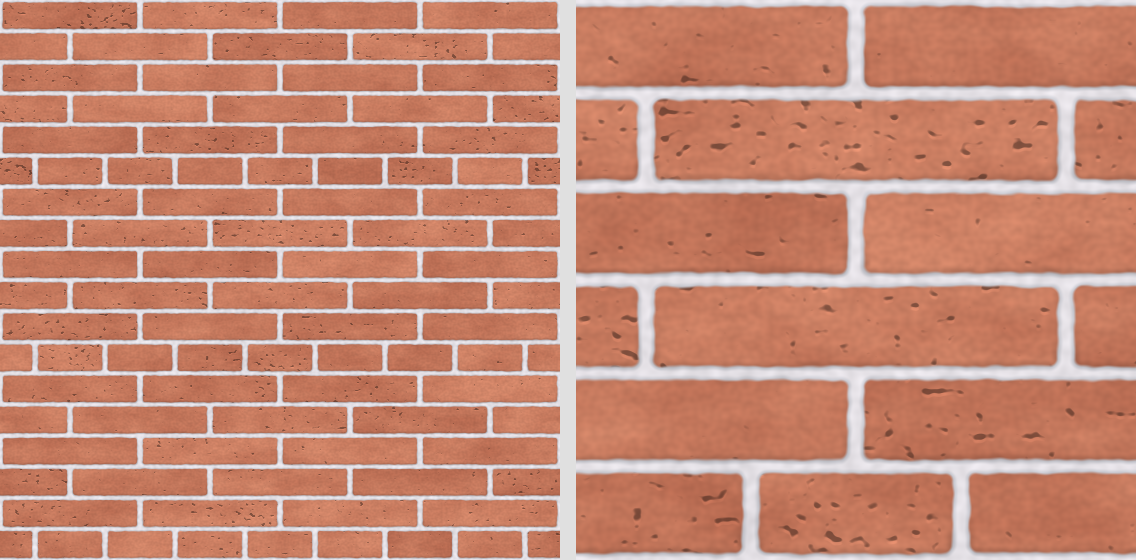
Left, the full canvas; right, a detail of the centre.
Give the GLSL for this texture, as a Shadertoy shader.

```glsl
// Red clay brick wall: 18 courses in a six-course bond, one header course (8 bricks)
// followed by five stretcher courses (4 bricks). Rounded-box distances shape the bricks;
// periodic gradient noise adds blotches, grain, pits and uneven mortar, and it tiles.

vec2 hash2(vec2 p) {
    vec3 q = fract(p.xyx * vec3(0.1031, 0.1030, 0.0973));
    q += dot(q, q.yzx + 33.33);
    return fract((q.xx + q.yz) * q.zy);
}

// Dot product of the offset with the random unit gradient of a wrapped lattice point
float corner(vec2 cell, vec2 offset, vec2 period) {
    float angle = 6.2832 * hash2(mod(cell, period) + 7.0).x;
    return dot(offset, vec2(cos(angle), sin(angle)));
}

// Gradient noise over the unit canvas, repeating after a whole number of cells
float noise(vec2 uv, vec2 period) {
    vec2 p = uv * period, i = floor(p), f = p - i;
    vec2 s = f * f * f * (f * (f * 6.0 - 15.0) + 10.0);
    vec2 e = vec2(1, 0);
    return mix(mix(corner(i, f, period), corner(i + e, f - e, period), s.x),
               mix(corner(i + e.yx, f - e.yx, period), corner(i + 1.0, f - 1.0, period), s.x), s.y);
}

float fbm(vec2 uv, vec2 period) {
    float sum = 0.0, amplitude = 1.0;
    for (int i = 0; i < 4; i++) {
        sum += amplitude * noise(uv, period);
        period *= 2.0;
        amplitude *= 0.55;
    }
    return sum;
}

// Small flat holes, denser where the coverage is high
float pits(vec2 uv, float coverage) {
    float n = noise(uv, vec2(95, 150)) + 0.35 * noise(uv, vec2(190, 260));
    return smoothstep(0.0, 0.22, n - 0.52 + 0.24 * coverage);
}

float roundedBox(vec2 p, vec2 halfSize, float radius) {
    vec2 q = abs(p) - halfSize + radius;
    return length(max(q, 0.0)) + min(max(q.x, q.y), 0.0) - radius;
}

void mainImage(out vec4 fragColor, in vec2 fragCoord) {
    vec2 uv = fragCoord / iResolution.xy;

    // Bond layout: even courses shift by half a brick, every sixth one is headers
    float course = floor(uv.y * 18.0);
    float count = mod(course, 6.0) < 0.5 ? 8.0 : 4.0;
    float column = uv.x * count + (mod(course, 2.0) < 0.5 ? 0.5 : 0.0);
    vec2 id = vec2(mod(floor(column), count), course);
    vec2 size = vec2(1.0 / count, 1.0 / 18.0);
    vec2 local = (fract(vec2(column, uv.y * 18.0)) - 0.5) * size;
    vec2 rnd = hash2(id + 3.0), rnd2 = hash2(id + 41.0);

    // Brick outline with slightly worn edges
    float wear = 0.0011 * noise(uv, vec2(34, 52)) + 0.0011 * noise(uv, vec2(110, 130));
    float d = roundedBox(local, 0.5 * size - vec2(0.0051, 0.0041), 0.0045) + wear;
    float soft = max(0.0011, 0.75 / iResolution.y);
    float brickMask = 1.0 - smoothstep(-soft, soft, d);

    // Fired clay: every brick takes its own piece of the noise
    vec2 clayUv = uv + rnd;
    float blotch = fbm(clayUv, vec2(11, 22));
    float tone = 0.5 + 0.62 * blotch + 0.55 * (rnd2.x - 0.5);
    vec3 clay = mix(vec3(0.72, 0.42, 0.32), vec3(0.825, 0.525, 0.41), clamp(tone, 0.0, 1.0));
    clay *= 1.0 + 0.07 * noise(clayUv, vec2(210, 250)) + 0.05 * noise(clayUv, vec2(70, 130));

    // Pits, dark inside and lit along the lower rim
    float coverage = rnd2.y + 1.1 * noise(clayUv, vec2(9, 18)) - 0.1;
    float hole = pits(clayUv, coverage);
    float rim = max(pits(clayUv + vec2(0.0, 0.002), coverage) - hole, 0.0);
    clay *= 1.0 - 0.36 * hole + 0.09 * rim;

    // Rounded edge: darker rim, most of all along the bottom
    float edge = smoothstep(-0.0045, 0.0, d);
    float below = smoothstep(0.0, -0.022, local.y);
    clay *= 1.0 - edge * (0.03 + 0.09 * below);

    // Pale mortar, grey beside the bricks and shaded beneath them
    float bed = smoothstep(0.0, 0.0034, d);
    vec3 mortar = mix(vec3(0.77, 0.775, 0.805), vec3(0.90, 0.885, 0.905), bed);
    mortar *= 1.0 - 0.07 * below * (1.0 - bed);
    mortar *= 1.0 + 0.05 * noise(uv, vec2(40, 40)) + 0.07 * noise(uv, vec2(150, 150));

    fragColor = vec4(mix(mortar, clay, brickMask), 1.0);
}
```
